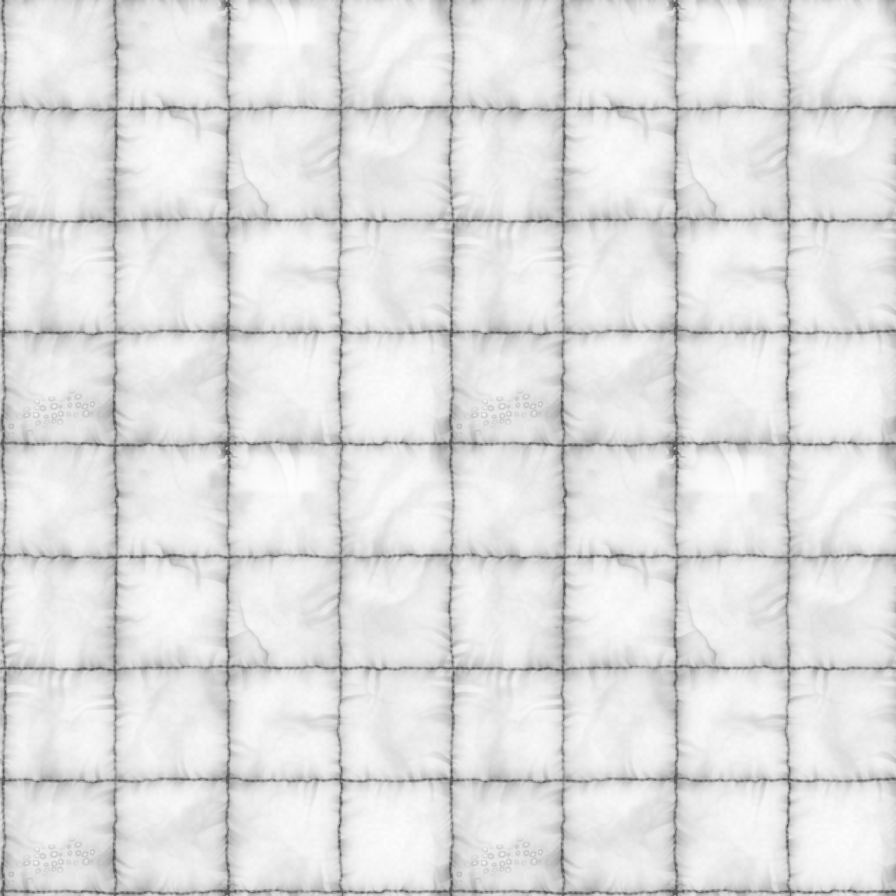
Give the GLSL for this texture, as a WebGL 1 fragment shader.

```glsl
precision highp float;
// White quilted padding: 8 by 8 puffy cells, varied in a block of 4 by 4 that wraps.
// Wobbly stitched seams gather short puckers; layered noise crumples the cloth,
// and each block has a tangled knot, a bright patch, creases, stains and bubbles.
uniform vec2 u_resolution;

const float BLOCK = 4.0; // cells per repeating block

float hash(vec2 p) {
  p = fract(p * vec2(0.1031, 0.1137));
  p += dot(p, p.yx + 33.33);
  return fract((p.x + p.y) * p.x * 7.31);
}

// Value noise that wraps after a whole number of lattice steps
float noise(vec2 p, vec2 period) {
  vec2 i = floor(p), f = fract(p);
  f = f * f * (3.0 - 2.0 * f);
  vec2 a = mod(i, period) + 1.0, b = mod(i + 1.0, period) + 1.0;
  return mix(mix(hash(a), hash(vec2(b.x, a.y)), f.x),
             mix(hash(vec2(a.x, b.y)), hash(b), f.x), f.y);
}

float fbm(vec2 p, float period) {
  float sum = 0.0, gain = 0.5;
  for (int i = 0; i < 4; i++) {
    sum += gain * noise(p, vec2(period));
    p *= 2.0;
    period *= 2.0;
    gain *= 0.5;
  }
  return sum / 0.9375;
}

// Noise along a seam; each row gives an independent profile
float along(float t, float steps, float row) {
  return noise(vec2(t * steps, row), vec2(BLOCK * steps, 64.0));
}

// Darkness of one seam at signed distance d and position t along it
float seam(float d, float t, float row, float bend) {
  d += 0.025 * (along(t, 2.0, row) - 0.5) + 0.016 * (along(t, 14.0, row + 20.0) - 0.5);
  float a = abs(d), side = row + 30.0 * step(0.0, d);

  // Puckers lean, bend and vary in length on either side, with fine barbs at the root
  float lean = t + a * (0.8 * (along(t, 3.0, side) - 0.5) + 1.6 * bend);
  float reach = 0.03 + 0.15 * pow(along(t, 7.0, side + 10.0), 2.0);
  float fold = smoothstep(0.3, 0.9, along(lean, 20.0, side + 20.0));
  float barb = smoothstep(0.4, 0.9, along(lean + 0.5 * a, 36.0, side + 5.0));
  float shade = 0.17 * fold * exp(-a / reach) + 0.10 * barb * exp(-a * 26.0);
  shade += 0.105 * exp(-a * 15.0) + 0.03 * exp(-a * 5.0);

  // Thread, dashed by stitches
  float stitch = 0.5 + 0.5 * sin(6.28318 * (18.0 * t + along(t, 5.0, row)));
  float wear = 0.6 + 0.7 * along(t, 4.0, row + 12.0);
  return shade + 0.25 * wear * (0.6 + 0.4 * stitch) * smoothstep(0.023, 0.003, a);
}

// Offset from a point within the block, wrapped
vec2 offsetFrom(vec2 p, vec2 c) {
  return mod(p - c + 0.5 * BLOCK, BLOCK) - 0.5 * BLOCK;
}

float spot(vec2 p, vec2 c, vec2 size) {
  vec2 e = offsetFrom(p, c) / size;
  return exp(-dot(e, e));
}

// Tapered crease from c along v, sharp on one side and soft on the other
float crease(vec2 p, vec2 c, vec2 v) {
  vec2 e = offsetFrom(p, c);
  float h = clamp(dot(e, v) / dot(v, v), 0.0, 1.0);
  float turn = sign(e.x * v.y - e.y * v.x);
  return (1.0 - 0.8 * h) * exp(-length(e - v * h) * mix(28.0, 65.0, step(0.0, turn)));
}

void main() {
  vec2 p = gl_FragCoord.xy / u_resolution * 8.0 - 0.035;
  vec2 line = floor(p + 0.5), d = p - line;
  vec2 index = mod(line, BLOCK);

  // Crumpled cloth: broad billows, diagonal folds, thin wrinkles and grain
  vec2 warp = vec2(fbm(p * 2.0, 8.0), fbm(p * 2.0 + 3.0, 8.0)) - 0.5;
  vec2 w = p + 0.5 * warp;
  float billow = fbm(w * 2.0, 8.0);
  float diagonal = noise(vec2(w.x + w.y, (w.x - w.y) * 4.0), vec2(4.0, 16.0));
  float ridge = 1.0 - abs(2.0 * fbm(w * 2.0 + 1.7, 8.0) - 1.0);
  float tone = 0.982;
  tone -= 0.065 * smoothstep(0.42, 0.85, billow);
  tone -= 0.035 * smoothstep(0.5, 0.95, diagonal);
  tone -= 0.030 * pow(ridge, 9.0) * smoothstep(0.4, 0.7, noise(p * 2.0, vec2(8.0)));
  tone -= 0.020 * (noise(p * 32.0, vec2(128.0)) - 0.4);

  // Bright patch, grey stains and sharp creases
  vec2 box = abs(offsetFrom(p, vec2(2.42, 3.74))) - vec2(0.38, 0.17);
  float patchMask = smoothstep(0.04, -0.04, max(box.x, box.y) + 0.06 * warp.x);
  tone = mix(tone, 1.0, 0.85 * patchMask);
  tone -= 0.11 * spot(w, vec2(1.84, 1.77), vec2(0.10, 0.14));
  tone -= 0.10 * spot(w, vec2(2.72, 1.57), vec2(0.18, 0.08));
  tone -= 0.09 * spot(w, vec2(1.88, 3.70), vec2(0.08, 0.12));
  tone -= 0.22 * crease(w, vec2(1.37, 3.0), vec2(0.32, -0.30));
  tone -= 0.20 * crease(w, vec2(2.28, 2.06), vec2(-0.20, 0.42));
  tone -= 0.15 * crease(w, vec2(1.05, 2.45), vec2(0.22, 0.10));

  // Cluster of small uneven bubbles
  vec2 g = (p + 0.15 * warp) * 14.0, cell = mod(floor(g), 14.0 * BLOCK);
  float size = 0.12 + 0.25 * hash(cell + 5.0);
  float r = length(fract(g) - 0.5 - 0.4 * (vec2(hash(cell), hash(cell + 9.0)) - 0.5));
  float bubble = 0.03 * smoothstep(size, size - 0.2, r) - 0.10 * exp(-40.0 * pow(r - size, 2.0));
  float wet = spot(w, vec2(0.55, 0.25), vec2(0.42, 0.17)) * (0.4 + hash(cell + 3.0));
  tone += bubble * smoothstep(0.3, 0.8, wet);

  // Seams, blended where they cross
  float upright = seam(d.x, p.y, index.x, warp.x);
  float level = seam(d.y, p.x, index.y + 4.0, warp.y);
  tone -= max(upright, level) + 0.35 * min(upright, level);

  // Tangled thread hanging from one crossing per block
  float tangle = smoothstep(0.45, 0.6, noise(p * 26.0, vec2(104.0)));
  tone -= 0.35 * tangle * spot(p, vec2(2.0, 3.95), vec2(0.07, 0.12));

  gl_FragColor = vec4(vec3(clamp(tone, 0.36, 0.99)), 1.0);
}
```
